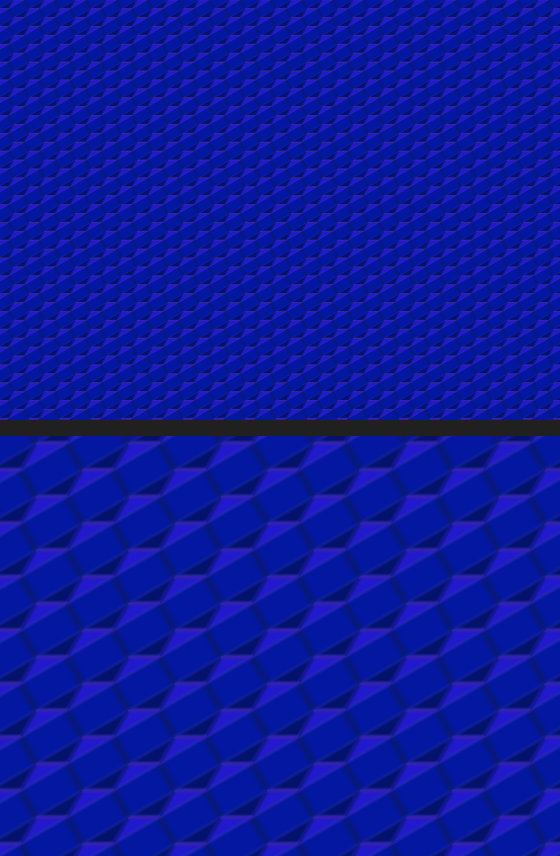
Top, the full canvas; bottom, a detail of the centre.
A Shadertoy shader for this pattern:

```glsl
// Blue honeycomb of flat-topped hexagons, each cut into a slanted panel, a lit top and a shaded base

// Offset from the nearest hexagon centre; each hexagon is one unit high
vec2 hexOffset(vec2 p) {
    vec2 period = vec2(sqrt(3.0), 1.0);
    vec2 a = mod(p + 0.5 * period, period) - 0.5 * period;
    vec2 b = mod(p, period) - 0.5 * period;
    return dot(a, a) < dot(b, b) ? a : b;
}

// Soft line that fades out at the given distance
float softLine(float dist, float width) {
    return 1.0 - smoothstep(0.0, width, abs(dist));
}

void mainImage(out vec4 fragColor, in vec2 fragCoord) {
    float rows = 23.58;
    float pixel = rows / iResolution.y;
    vec2 q = hexOffset(fragCoord * pixel - vec2(1.051, 0.09));

    // Axes along and across the slanted panel, and across the remaining sides
    float along = dot(q, vec2(0.866, 0.5));
    float across = dot(q, vec2(-0.5, 0.866));
    float slant = dot(q, vec2(-0.866, 0.5));
    float chord = 0.2887;

    // Main panel with darker bevels at its short ends
    vec3 panel = vec3(0.01, 0.09, 0.63);
    float bevel = smoothstep(0.36, 0.5, abs(along));
    vec3 color = mix(panel, vec3(0.03, 0.095, 0.48), bevel);

    // Lit triangle above, shaded triangle below
    float lit = smoothstep(-0.5 * pixel, 0.5 * pixel, across - chord);
    float shaded = smoothstep(-0.5 * pixel, 0.5 * pixel, -across - chord);
    color = mix(color, vec3(0.13, 0.10, 0.80), lit);
    color = mix(color, vec3(0.01, 0.07, 0.42), shaded);

    // Pale creases along both long sides of the panel
    color = mix(color, vec3(0.14, 0.16, 0.70), 0.75 * softLine(across - chord, 0.06));
    color = mix(color, vec3(0.07, 0.13, 0.59), 0.75 * softLine(across + chord, 0.06));

    // Outer sides of the triangles: slanted blend and violet flat edge
    float outer = max(lit, shaded);
    color = mix(color, vec3(0.07, 0.09, 0.57), outer * softLine(0.5 - abs(slant), 0.07));
    color = mix(color, vec3(0.20, 0.13, 0.70), outer * softLine(0.5 - abs(q.y), 0.07));

    fragColor = vec4(color, 1.0);
}
```
